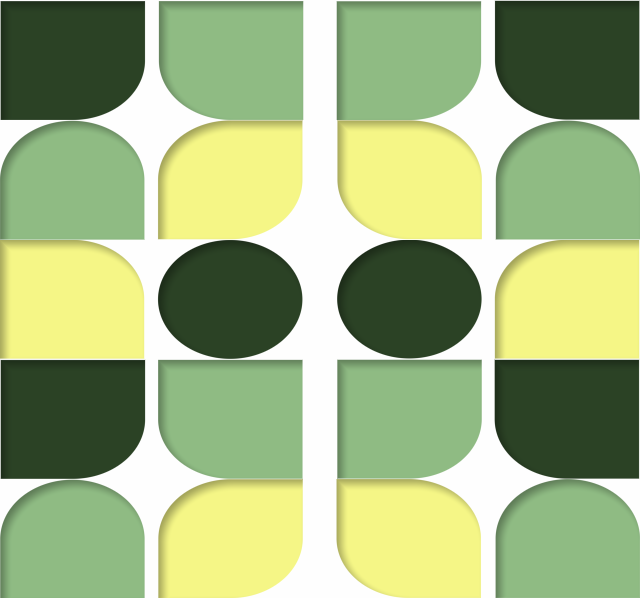
A Shadertoy shader for this pattern:

```glsl
const float ASPECT = 0.934;
const float ROW_PITCH = 0.1866;
const float TOP_MARGIN = 0.0015;
const float INNER_X = 0.1393;
const float OUTER_X = 0.3867;
const vec2 TILE_HALF = vec2(0.1128, 0.0928);
const vec2 SHADOW_OFFSET = vec2(0.0075);
const float SHADOW_BLUR = 0.012;
const float SHADOW_STRENGTH = 0.34;

const vec3 WHITE = vec3(0.998);
const vec3 GREEN = vec3(0.56, 0.735, 0.515);
const vec3 FOREST = vec3(0.168, 0.258, 0.145);
const vec3 YELLOW = vec3(0.96, 0.965, 0.525);

float hash(vec2 p) {
    return fract(sin(dot(p, vec2(127.1, 311.7))) * 43758.5453);
}

// Approximate signed distance to an ellipse
float ellipseDistance(vec2 p, vec2 radii) {
    vec2 q = p / radii;
    float k = length(q);
    return (k - 1.0) * k / max(length(q / radii), 1e-4);
}

float boxDistance(vec2 p, vec2 halfSize) {
    vec2 d = abs(p) - halfSize;
    return max(d.x, d.y);
}

// Rounded flags: top outward, top inward, bottom outward, bottom inward
float tileDistance(vec2 p, vec2 halfSize, vec4 rounded) {
    vec2 pair = p.y < 0.0 ? rounded.xy : rounded.zw;
    float isRound = p.x < 0.0 ? pair.x : pair.y;
    return isRound > 0.5 ? ellipseDistance(p, halfSize) : boxDistance(p, halfSize);
}

// Three tile rows repeat down the canvas
vec4 tileCorners(int kind, bool inner) {
    if (kind == 0) return inner ? vec4(0, 0, 1, 0) : vec4(0, 0, 0, 1);
    if (kind == 1) return inner ? vec4(1, 0, 0, 1) : vec4(1, 1, 0, 0);
    return inner ? vec4(1) : vec4(0, 1, 0, 0);
}

vec3 tileColor(int kind, bool inner) {
    if (kind == 0) return inner ? GREEN : FOREST;
    if (kind == 1) return inner ? YELLOW : GREEN;
    return inner ? FOREST : YELLOW;
}

void mainImage(out vec4 fragColor, in vec2 fragCoord) {
    vec2 uv = fragCoord / iResolution.xy;
    vec2 p = vec2(uv.x - 0.5, (1.0 - uv.y) * ASPECT);
    float pixel = 1.0 / iResolution.x;

    // Locate the tile; columns mirror about the centre
    float inward = p.x < 0.0 ? 1.0 : -1.0;
    bool inner = abs(p.x) < 0.5 * (INNER_X + OUTER_X);
    float row = clamp(floor((p.y - TOP_MARGIN) / ROW_PITCH), 0.0, 4.0);
    int kind = int(row) % 3;
    vec2 center = vec2(-inward * (inner ? INNER_X : OUTER_X),
                       TOP_MARGIN + (row + 0.5) * ROW_PITCH);

    // Slight placement wobble
    vec2 id = vec2(center.x * 10.0, row);
    center += 0.002 * (vec2(hash(id), hash(id + 17.0)) - 0.5);

    vec2 local = p - center;
    vec2 mirror = vec2(inward, 1.0);
    vec4 corners = tileCorners(kind, inner);
    float dist = tileDistance(local * mirror, TILE_HALF, corners);

    // Soft inner shadow along the upper left edges
    float shadowDist = tileDistance((local - SHADOW_OFFSET) * mirror, TILE_HALF, corners);
    float shadow = smoothstep(-SHADOW_BLUR, SHADOW_BLUR, shadowDist);
    vec3 fill = tileColor(kind, inner) * (1.0 - SHADOW_STRENGTH * shadow);

    float coverage = 1.0 - smoothstep(-0.7 * pixel, 0.7 * pixel, dist);
    fragColor = vec4(mix(WHITE, fill, coverage), 1.0);
}
```
